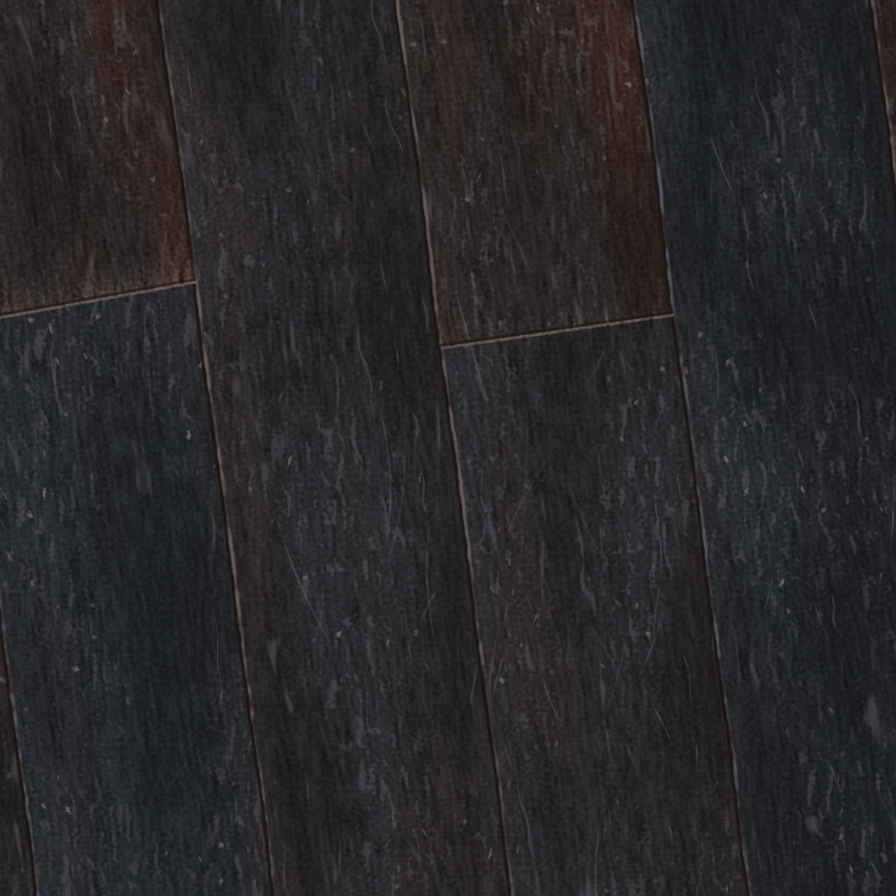
This texture is drawn by a WebGL 1 fragment shader. Its source:

```glsl
precision highp float;
// Dark, worn timber floor: leaning long boards with staggered end joints.
// A sheared grid gives the boards, stretched gradient noise the grain,
// and hashed loops and cells scatter the scratches and chips.
uniform vec2 u_resolution;
const float LEAN = 0.13;            // sideways drift of seams per unit height
const float BOARD_WIDTH = 0.265;
const float BOARD_LENGTH = 2.2;
const float FIRST_SEAM = 0.042;
const float FIRST_JOINT = 0.65;
const float JOINT_STEP = -0.0505;   // joint shift from board to board
const float JOINT_TILT = 0.05;
const float SCRATCH_WIDTH = 0.0007;
const float CHIP_DENSITY = 0.3;
const vec2 CHIP_CELL = vec2(0.028, 0.036);
const vec2 SCUFF_CENTRE = vec2(0.66, 0.22);
const vec3 CHARCOAL = vec3(0.142, 0.138, 0.148);
const vec3 BLUE_BLACK = vec3(0.126, 0.136, 0.150);
const vec3 UMBER = vec3(0.148, 0.130, 0.132);
const vec3 RUST = vec3(0.185, 0.128, 0.108);
const vec3 BROWN_TINT = vec3(1.07, 0.97, 0.93);
const vec3 DUST = vec3(0.090, 0.074, 0.066);
const vec3 GROOVE = vec3(0.085, 0.070, 0.068);
const vec3 RIM = vec3(0.210, 0.140, 0.115);
const vec3 TAN_EDGE = vec3(0.440, 0.375, 0.345);
const vec3 GREY_EDGE = vec3(0.340, 0.350, 0.375);
const vec3 SCUFF = vec3(0.320, 0.312, 0.328);
const vec3 CHIP = vec3(0.460, 0.445, 0.450);

vec2 hash2(vec2 p) {
  vec3 q = fract(p.xyx * vec3(0.1031, 0.1030, 0.0973));
  q += dot(q, q.yzx + 33.33);
  return fract((q.xx + q.yz) * q.zy);
}

float corner(vec2 cell, vec2 offset, vec2 f) {
  return dot(hash2(cell + offset) * 2.0 - 1.0, f - offset);
}

// Gradient noise, roughly -0.8 to 0.8.
float noise(vec2 p) {
  vec2 i = floor(p), f = fract(p);
  vec2 w = f * f * f * (f * (f * 6.0 - 15.0) + 10.0);
  float low = mix(corner(i, vec2(0.0), f), corner(i, vec2(1.0, 0.0), f), w.x);
  float high = mix(corner(i, vec2(0.0, 1.0), f), corner(i, vec2(1.0), f), w.x);
  return 1.5 * mix(low, high, w.y);
}

float line(float dist, float width, float px) {
  return 1.0 - smoothstep(width * 0.3, width + px, abs(dist));
}

// Fine curved scratches, half of them gathered in one scuffed area.
float scratches(vec2 p, float px) {
  float sum = 0.0;
  for (int i = 0; i < 52; i++) {
    float n = float(i) * 7.3;
    vec2 form = hash2(vec2(n, 17.7)), look = hash2(vec2(n, 41.3));
    vec2 d = p - mix(hash2(vec2(n, 3.1)), SCUFF_CENTRE, 0.65 * mod(float(i), 2.0));
    float angle = (form.x - 0.5) * 1.1, c = cos(angle), s = sin(angle);
    vec2 q = vec2(c * d.x + s * d.y, c * d.y - s * d.x);
    q.x += (look.x - 0.5) * 3.0 * q.y * q.y;
    float fade = 1.0 - smoothstep(0.3, 1.0, abs(q.y) / (0.018 + 0.11 * form.y * form.y));
    sum = max(sum, fade * line(q.x, SCRATCH_WIDTH, px) * (0.2 + 0.6 * look.y));
  }
  return sum;
}

// Pale chips of mixed size and shape, at most one per cell.
float chips(vec2 wood) {
  vec2 id = floor(wood / CHIP_CELL), pick = hash2(id + 5.0), shift = hash2(id + 71.0);
  vec2 d = (fract(wood / CHIP_CELL) - 0.25 - 0.5 * shift) * CHIP_CELL;
  d.x += (shift.x - 0.5) * 0.9 * d.y;
  vec2 size = mix(vec2(0.0014, 0.0055), vec2(0.0032, 0.003), shift.y) * (0.5 + 0.7 * pick.y);
  float spot = 1.0 - smoothstep(0.3, 1.3, length(d / size) + 0.6 * noise(wood * 300.0));
  return step(1.0 - CHIP_DENSITY, pick.x) * spot * (0.2 + 0.6 * pick.y);
}

void main() {
  vec2 p = gl_FragCoord.xy / u_resolution.y;
  float px = 1.0 / u_resolution.y;
  // Board layout: x across the boards, y along them.
  vec2 wood = vec2(p.x + LEAN * p.y - FIRST_SEAM, p.y - LEAN * p.x);
  wood.x += 0.0022 * noise(wood.yy * vec2(6.0, 2.0)) + 0.0008 * noise(wood * 60.0);
  float u = wood.x / BOARD_WIDTH, board = floor(u), f = fract(u);
  float seam = floor(u + 0.5), seamDist = (u - seam) * BOARD_WIDTH;
  float blue = 0.5 + 0.5 * cos(2.0944 * board);   // every third board is bluish
  float joint = FIRST_JOINT + JOINT_STEP * board + 0.5 * BOARD_LENGTH * mod(board, 2.0);
  joint += JOINT_TILT * blue * (f - 0.5) * BOARD_WIDTH;
  float v = (wood.y - joint) / BOARD_LENGTH, piece = floor(v);
  float jointDist = (v - floor(v + 0.5)) * BOARD_LENGTH, warm = 1.0 - mod(piece, 2.0);
  // Stain, with rust towards the right of warm boards.
  vec2 grain = wood + hash2(vec2(board, piece) + 9.0) * 10.0;
  float cloud = noise(grain * vec2(9.0, 3.5)), brown = noise(grain * vec2(14.0, 2.5) + 31.0);
  vec3 col = mix(mix(CHARCOAL, BLUE_BLACK, blue), UMBER, warm);
  col = mix(col, RUST, 0.8 * warm * smoothstep(mix(0.1, 0.7, blue), 1.05, f + 0.5 * brown));
  col *= mix(vec3(1.0), BROWN_TINT, smoothstep(-0.1, 0.4, brown) * (1.0 - 0.6 * blue));
  col *= 1.06 - 0.2 * smoothstep(0.7, 1.0, p.x) * (1.0 - 0.6 * p.y) + 0.26 * cloud;
  col *= 1.0 + 0.16 * exp(-f * 6.0);
  // Grain, rubbed streaks, long worn lines, scratches and chips.
  float fine = noise(grain * vec2(190.0, 30.0)), speckle = noise(p * 210.0 + 7.0);
  col *= 1.0 + 0.3 * fine + 0.16 * noise(grain * vec2(45.0, 4.0)) + 0.26 * speckle;
  float streak = noise(grain * vec2(130.0, 34.0) + 0.8 * noise(grain * 30.0)) + 0.3 * speckle;
  col = mix(col, SCUFF, 0.52 * smoothstep(0.14, 0.6, streak) * smoothstep(-0.3, 0.35, cloud));
  float contour = noise(grain * vec2(17.0, 1.6) + 0.12 * noise(grain * 22.0));
  float broken = smoothstep(-0.05, 0.45, noise(grain * vec2(50.0, 18.0)) + 0.4 * fine);
  col = mix(col, SCUFF, 0.55 * broken * (1.0 - smoothstep(0.0, 0.05, abs(contour - 0.12))));
  col = mix(col, SCUFF, scratches(p, px) * (0.75 + 0.6 * fine));
  col = mix(col, CHIP, chips(wood) * smoothstep(-0.5, 0.3, cloud));
  // Side seams: brown rim, dark groove, broken pale lip.
  float wear = noise(vec2(wood.y * 18.0, seam * 7.3)) + 0.6 * noise(vec2(wood.y * 75.0, seam));
  float worn = smoothstep(-0.4, 0.5, wear + 0.4 * fine);
  vec3 lip = mix(TAN_EDGE, GREY_EDGE, 0.5 + 0.5 * cos(2.0944 * seam));
  col = mix(col, RIM, 0.6 * exp(-abs(seamDist + 0.002) / 0.0045) * (1.0 - 0.7 * worn));
  col = mix(col, GROOVE, 0.75 * line(seamDist + 0.0022, 0.002, px));
  col = mix(col, lip, (0.15 + 0.7 * worn) * line(seamDist - 0.0012, 0.001 + 0.0012 * worn, px));
  // End joints: dusty upper side, dark groove, thin pale line.
  float dust = blue * exp(-abs(jointDist) / 0.025) * step(0.0, jointDist);
  col += DUST * dust * (1.0 + fine + 0.8 * speckle);
  col = mix(col, GROOVE, 0.6 * line(jointDist - 0.003, 0.002, px));
  col = mix(col, TAN_EDGE, (0.75 + 0.5 * fine) * line(jointDist, 0.0016, px));
  gl_FragColor = vec4(col, 1.0);
}
```
